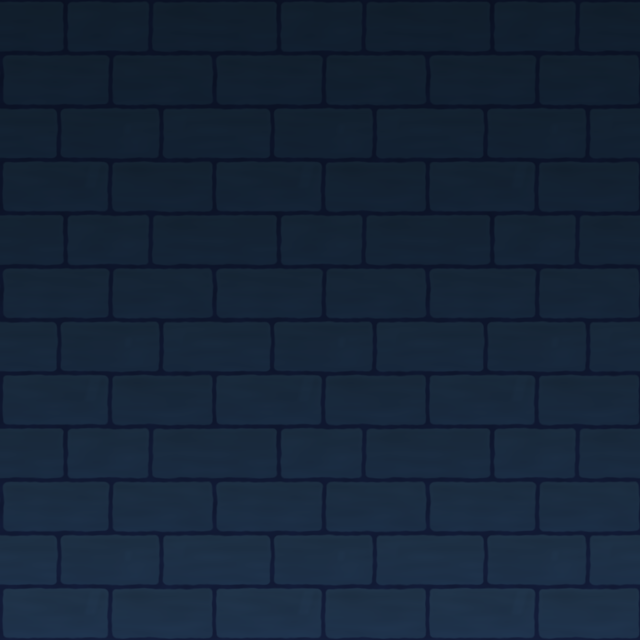
Give the GLSL for this texture, as a Shadertoy shader.

```glsl
// A dim blue brick wall: a tile of four brick courses repeated three by three.
// Each brick is a rounded box with a wobbling edge, painted with stretched
// gradient noise, and the whole wall brightens toward the floor.

const float TILES = 3.0;             // repeats across and down
const float COURSES = 4.0;           // brick rows in one tile
const float COURSE_SHIFT = 0.004;    // vertical offset of the bed joints
const float JOINT_HALF = 0.0095;     // half mortar width, in tile units
const float CORNER = 0.020;          // brick corner radius
const float EDGE_SOFT = 0.0055;      // painted softness of brick edges
const float WOBBLE = 0.0055;         // waviness of brick edges
const float STROKES = 0.055;         // strength of the brush strokes
const float BRICK_VARIATION = 0.035; // tone change from brick to brick

const vec3 BRICK_TOP = vec3(0.066, 0.118, 0.176);
const vec3 BRICK_BOTTOM = vec3(0.122, 0.198, 0.288);
const vec3 MORTAR_TOP = vec3(0.040, 0.068, 0.138);
const vec3 MORTAR_BOTTOM = vec3(0.072, 0.108, 0.215);

// The two upright joints of each course, from the top course down
const vec2 JOINTS[4] = vec2[4](
    vec2(0.307, 0.707), vec2(0.006, 0.520),
    vec2(0.277, 0.756), vec2(0.004, 0.516));

float hash(vec2 p) {
    vec3 q = fract(p.xyx * vec3(0.1031, 0.1030, 0.0973));
    q += dot(q, q.yzx + 33.33);
    return fract((q.x + q.y) * q.z);
}

vec2 gradient(vec2 cell, vec2 period) {
    float angle = 6.28318 * hash(mod(cell, period) + 7.0);
    return vec2(cos(angle), sin(angle));
}

// Gradient noise that wraps over one tile
float noise(vec2 tile, vec2 period) {
    vec2 p = tile * period;
    vec2 i = floor(p), f = p - i;
    vec2 u = f * f * f * (f * (f * 6.0 - 15.0) + 10.0);
    vec2 e = vec2(1.0, 0.0);
    float a = dot(gradient(i, period), f);
    float b = dot(gradient(i + e.xy, period), f - e.xy);
    float c = dot(gradient(i + e.yx, period), f - e.yx);
    float d = dot(gradient(i + e.xx, period), f - e.xx);
    return mix(mix(a, b, u.x), mix(c, d, u.x), u.y);
}

float roundedBox(vec2 p, vec2 halfSize, float radius) {
    vec2 q = abs(p) - halfSize + radius;
    return length(max(q, 0.0)) + min(max(q.x, q.y), 0.0) - radius;
}

// Soft leaning dab of paint
float dab(vec2 p, vec2 center, vec2 size, float lean) {
    p -= center;
    p.x += lean * p.y;
    return 1.0 - smoothstep(-0.012, 0.012, roundedBox(p, size, 0.012));
}

void mainImage(out vec4 fragColor, in vec2 fragCoord) {
    vec2 uv = fragCoord / iResolution.xy;
    float pixel = TILES / min(iResolution.x, iResolution.y);

    // Tile coordinates, measured downward from the top
    vec2 tile = fract(vec2(uv.x, 1.0 - uv.y) * TILES - vec2(0.0, COURSE_SHIFT - 0.004));
    float course = floor(tile.y * COURSES);

    // Find the brick between two joints; the second one wraps around the tile
    vec2 joints = JOINTS[int(course)];
    float x = tile.x < joints.x ? tile.x + 1.0 : tile.x;
    bool wraps = x >= joints.y;
    vec2 span = wraps ? vec2(joints.y, joints.x + 1.0) : joints;
    vec2 center = vec2(0.5 * (span.x + span.y), (course + 0.5) / COURSES);
    vec2 halfSize = vec2(0.5 * (span.y - span.x), 0.5 / COURSES) - JOINT_HALF;
    vec2 local = vec2(x, tile.y) - center;

    // Uneven hand-painted outline
    vec2 bend = vec2(noise(tile, vec2(9.0, 13.0)), noise(tile.yx, vec2(11.0, 8.0)));
    float edge = roundedBox(local + WOBBLE * bend, halfSize, CORNER);
    edge += 0.004 * noise(tile, vec2(27.0));
    float soft = max(EDGE_SOFT, pixel);
    float brick = 1.0 - smoothstep(-soft, soft, edge);

    // Brush strokes, faint rim and a few paler dabs
    float strokes = noise(tile, vec2(4.0, 27.0)) + 0.8 * noise(tile, vec2(7.0, 9.0));
    float tone = 1.0 + STROKES * strokes;
    tone += BRICK_VARIATION * (hash(vec2(course, wraps ? 5.0 : 2.0)) - 0.5);
    tone += 0.035 * smoothstep(-0.022, -0.006, edge) * smoothstep(0.05, -0.12, local.y);
    tone += 0.055 * dab(tile, vec2(0.435, 0.825), vec2(0.024, 0.055), 0.25);
    tone += 0.050 * dab(tile, vec2(0.600, 0.605), vec2(0.014, 0.022), 0.10);
    tone += 0.030 * dab(tile, vec2(0.820, 0.580), vec2(0.045, 0.035), 0.20);

    // Light rising from the floor, with a slight blue drift down each brick
    float light = pow(1.0 - uv.y, 1.45);
    vec3 brickColor = mix(BRICK_TOP, BRICK_BOTTOM, light) * tone;
    brickColor *= 1.0 + vec3(-0.25, -0.10, 0.22) * local.y;
    vec3 mortarColor = mix(MORTAR_TOP, MORTAR_BOTTOM, light);
    mortarColor *= 1.0 + 0.12 * noise(tile, vec2(12.0));

    fragColor = vec4(mix(mortarColor, brickColor, brick), 1.0);
}
```
